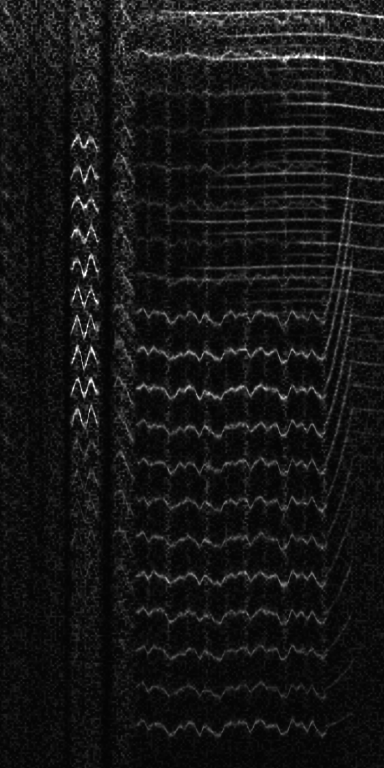
Reproduce this pattern procedurally as a Shadertoy shader.

```glsl
// Grainy grey spectrogram: stacked wavy harmonics, chevron columns, steady tones and rising sweeps.
#define ROW_GAP 0.0486
#define ROW_BASE 0.0534
#define ROW_COUNT 20.0
#define CHEVRON_GAP 0.0397
#define TONE_GAP 0.0151
#define STREAK_GAP 0.1016
#define SWEEP_COUNT 12
#define SWEEP_RISE 0.40
#define LINE_WIDTH 0.0027
#define GRAIN_CELLS vec2(180.0, 360.0)
#define BLACK_LEVEL 0.014

float hash(vec2 p) {
    return fract(sin(dot(p, vec2(12.9898, 78.233))) * 43758.5453);
}

float noise(vec2 p) {
    vec2 i = floor(p), f = fract(p);
    f = f * f * (3.0 - 2.0 * f);
    return mix(mix(hash(i), hash(i + vec2(1, 0)), f.x),
               mix(hash(i + vec2(0, 1)), hash(i + vec2(1, 1)), f.x), f.y);
}

// Soft line profile around distance zero
float ridge(float d, float w) {
    return exp(-d * d / (w * w));
}

float span(float x, float a, float b) {
    return smoothstep(a - 0.007, a + 0.007, x) * (1.0 - smoothstep(b - 0.007, b + 0.007, x));
}

// Signed offset to the nearest line of an evenly spaced stack
float nearest(float y, float gap) {
    return (fract(y / gap + 0.5) - 0.5) * gap;
}

float backgroundLevel(vec2 p, float top) {
    float left = 1.0 - smoothstep(0.33, 0.37, p.x);
    float fade = mix(0.35, 1.0, smoothstep(0.0, 0.65, p.y));
    float column = noise(vec2(p.x * 75.0, 3.0));
    float level = 0.022 + 0.10 * (1.0 - smoothstep(0.01, 0.16, top));
    level += left * fade * 0.085 * column * column;
    level += 0.035 * fade * smoothstep(0.86, 0.92, p.x);
    level += 0.05 * fade * (span(p.x, 0.185, 0.255) + span(p.x, 0.295, 0.35));
    // Narrow dark gaps beside the chevron column
    return level * (1.0 - 0.7 * span(p.x, 0.262, 0.288)) * (1.0 - 0.6 * span(p.x, 0.17, 0.18));
}

float verticalStreaks(vec2 p) {
    float d = nearest(p.x - 0.4375, STREAK_GAP);
    float minor = nearest(p.x - 0.4883, STREAK_GAP);
    float shape = ridge(d, 0.008) + 0.5 * ridge(minor, 0.006);
    return 0.065 * shape * span(p.x, 0.35, 0.88) * smoothstep(0.0, 0.3, p.y);
}

float wavyRows(vec2 p, float width) {
    float wave = (noise(vec2(p.x * 75.0, 7.0)) - 0.5) * 0.013
               + (noise(vec2(p.x * 31.0, 19.0)) - 0.5) * 0.014;
    float k = clamp(floor((p.y - ROW_BASE) / ROW_GAP + 0.5), 0.0, ROW_COUNT - 1.0);
    float upper = smoothstep(11.0, 13.0, k);
    wave *= mix(1.0, 0.5, upper);
    wave += (noise(vec2(p.x * 60.0, k * 5.0)) - 0.5) * 0.005;
    float d = p.y - ROW_BASE - k * ROW_GAP - wave;
    float weight = mix(0.17, 0.09, upper) + 0.25 * ridge(k - 9.0, 1.8)
                 + 0.12 * ridge(k - 4.3, 1.2) + 0.20 * step(17.5, k);
    weight *= 0.8 + 0.4 * hash(vec2(k, 4.0));
    float glow = ridge(d, width) + 0.16 * ridge(d, width * 3.0);
    return weight * glow * span(p.x, 0.355, 0.85);
}

float chevronColumns(vec2 p, float top, float width) {
    // Double-humped stack
    float u = (p.x - 0.183) / 0.073;
    float deep = 0.007 + 0.006 * smoothstep(0.2, 0.5, top) * ridge(u - 0.5, 0.3);
    float shape = -deep * cos(12.566 * u) + (noise(p * vec2(110.0, 45.0)) - 0.5) * 0.007;
    float power = 0.50 * span(top, 0.17, 0.56) + 0.16 * (1.0 - smoothstep(0.5, 0.95, top));
    float d = nearest(p.y - 0.814 - shape, CHEVRON_GAP);
    float v = power * ridge(d, width * 1.45) * span(p.x, 0.186, 0.256);
    // Arched stack with a falling right side
    u = (p.x - 0.292) / 0.057;
    shape = 0.016 * sin(4.3 * u + 0.2) + (noise(p * vec2(120.0, 50.0)) - 0.5) * 0.007;
    d = nearest(p.y - ROW_BASE - shape, ROW_GAP);
    power = 0.20 * smoothstep(0.02, 0.45, p.y);
    v += power * ridge(d, width * 1.5) * span(p.x, 0.297, 0.35);
    // Faint echo on the left edge
    d = nearest(p.y + p.x * 0.5, CHEVRON_GAP);
    return v + 0.10 * smoothstep(0.2, 0.6, p.y) * ridge(d, width * 2.0) * (1.0 - smoothstep(0.02, 0.04, p.x));
}

float steadyTones(vec2 p, float top, float width) {
    float bend = 0.005 * smoothstep(0.86, 1.0, p.x) + 0.0015 * sin(p.x * 14.0);
    float y = top - 0.0156 - bend;
    float k = floor(y / TONE_GAP + 0.5);
    float strong = 1.0 - mod(abs(k), 2.0);
    float start = mix(0.36, 0.72, hash(vec2(k, 11.0)));
    float reach = smoothstep(start, start + 0.15, p.x) * (1.0 - smoothstep(0.33, 0.46, top));
    reach *= mix(1.0 - smoothstep(0.85, 0.88, p.x), 1.0, strong);
    reach = max(reach, 0.65 * strong * smoothstep(0.89, 0.93, p.x) * (1.0 - smoothstep(0.4, 0.68, top)));
    float weight = mix(0.17, 0.32, strong) + 0.25 * strong * (1.0 - smoothstep(0.02, 0.3, top));
    return weight * (0.65 + 0.5 * hash(vec2(k, 2.0))) * reach * ridge(y - k * TONE_GAP, width * 0.75);
}

float risingSweeps(vec2 p, float width) {
    float s = clamp((p.x - 0.84) / 0.085, 0.0, 1.0), v = 0.0;
    for (int i = 0; i < SWEEP_COUNT; i++) {
        float k = float(i), base = ROW_BASE + k * ROW_GAP;
        float slope = 2.0 * base * SWEEP_RISE * 1.5 * sqrt(s) / 0.085;
        float d = (p.y - base * (1.0 + SWEEP_RISE * pow(s, 1.5))) / sqrt(1.0 + slope * slope);
        v += (0.10 + 0.17 * smoothstep(5.0, 9.0, k)) * ridge(d, width * 0.75);
    }
    return v * span(p.x, 0.845, 0.918);
}

void mainImage(out vec4 fragColor, in vec2 fragCoord) {
    vec2 p = fragCoord / iResolution.xy;
    float top = 1.0 - p.y;
    float width = max(LINE_WIDTH, 0.8 / iResolution.y);
    float grain = noise(p * GRAIN_CELLS);
    float speckle = 0.15 + 2.5 * grain * grain;
    float haze = backgroundLevel(p, top) + verticalStreaks(p);
    float lines = wavyRows(p, width) + chevronColumns(p, top, width) + risingSweeps(p, width);
    float v = BLACK_LEVEL + haze * speckle + lines * mix(0.45, 1.35, grain);
    v += steadyTones(p, top, width) * mix(0.75, 1.15, grain);
    fragColor = vec4(vec3(clamp(v, 0.0, 1.0)), 1.0);
}
```
